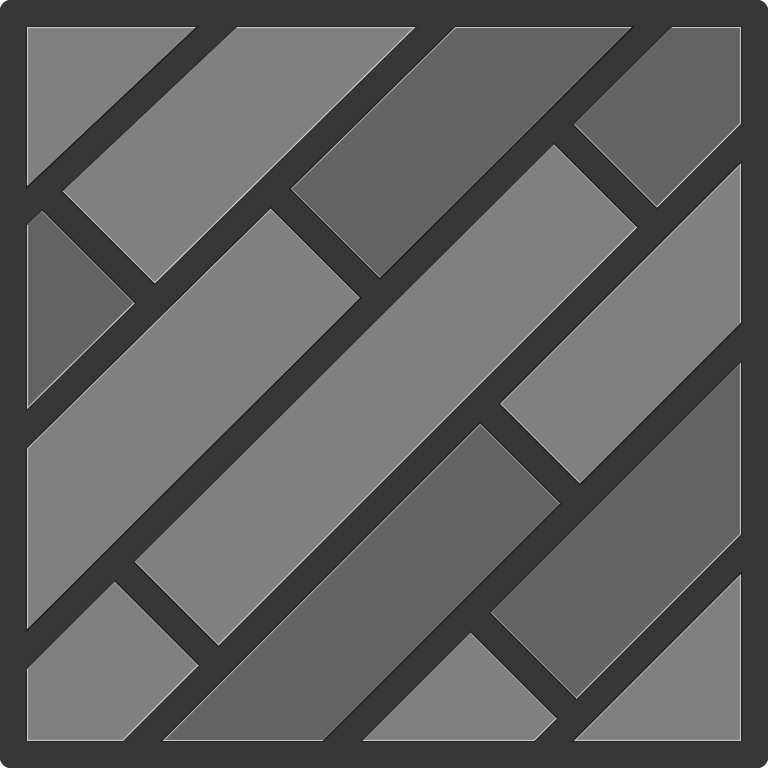
A Shadertoy shader for this pattern:

```glsl
#define FRAME 0.0352
#define HALF_GAP 0.0181
#define CORNER 0.016
#define LINE 0.0014
#define GROUT vec3(0.21)
#define PALE_PLANK vec3(0.50)
#define DARK_PLANK vec3(0.39)
#define GLINT vec3(0.88)
#define SHADOW vec3(0.03, 0.03, 0.04)

const float FAR = 9.0;

// Seams between rows, counted from the upper left corner
const float seams[6] = float[6](0.3099, 0.5977, 0.8822, 1.1510, 1.4108, 1.6862);

// Cross joint of each row, measured along the planks
const float joints[7] = float[7](FAR, -0.1934, 0.1068, 0.5592, 0.0996, -0.1849, FAR);

float cover(float d, float px) {
    return clamp(0.5 - d / px, 0.0, 1.0);
}

float band(float d, float lo, float hi, float px) {
    return cover(d - hi, px) - cover(d - lo, px);
}

float roundBox(vec2 p, float halfSize, float radius) {
    vec2 q = abs(p) - halfSize + radius;
    return length(max(q, 0.0)) + min(max(q.x, q.y), 0.0) - radius;
}

// Signed offset across a seam; the first seams lean slightly
float seamOffset(int i, float across, float along) {
    float tilt = 0.03 * exp(-1.3 * float(i));
    return (across - seams[i] - tilt * along) * inversesqrt(2.0);
}

void mainImage(out vec4 fragColor, in vec2 fragCoord) {
    vec2 uv = fragCoord / iResolution.xy;
    float px = 1.0 / min(iResolution.x, iResolution.y);
    float across = uv.x + 1.0 - uv.y;
    float along = uv.x + uv.y - 1.0;

    // Find the row and the distance to its two seams
    int row = 0;
    float upper = -FAR, lower = -FAR;
    for (int i = 0; i < 6; i++) {
        float offset = seamOffset(i, across, along);
        if (offset > 0.0) {
            row = i + 1;
            upper = HALF_GAP - offset;
        } else {
            lower = max(lower, HALF_GAP + offset);
        }
    }

    // Cross joints; the middle row has one at each end
    float joint = joints[row];
    if (row == 3 && along < 0.0) joint = -0.5820;
    float end = HALF_GAP - abs(along - joint) * inversesqrt(2.0);

    vec2 centered = abs(uv - 0.5);
    float border = max(centered.x, centered.y) - 0.5 + FRAME;
    float d = max(max(upper, lower), max(end, border));

    // Plank tone
    bool before = along < joint;
    bool isDark = (row == 1 || row == 4) ? before : (row == 2 || row == 5) ? !before
                : row == 3 && along > joints[3];
    vec3 plank = isDark ? DARK_PLANK : PALE_PLANK;

    // Alternate seams catch light or fall into shadow
    bool odd = row % 2 == 1;
    float glint = 0.8, shade = 0.35;
    if (d == upper) {
        glint = odd ? 0.1 : 0.65;
        shade = odd ? 0.25 : 0.6;
    } else if (d == lower) {
        glint = odd ? 0.9 : 0.1;
        shade = odd ? 0.3 : 0.8;
    } else if (d == end) {
        glint = before ? 0.4 : 0.6;
        shade = 0.7;
    }

    vec3 color = mix(GROUT, plank, cover(d, px));
    color = mix(color, GLINT, glint * band(d, -LINE, 0.0, px));
    color = mix(color, SHADOW, shade * band(d, 0.0, LINE, px));

    // Rounded outer corners
    float tile = roundBox(uv - 0.5, 0.5 + 0.5 * px, CORNER);
    color = mix(vec3(1.0), color, cover(tile, px));
    fragColor = vec4(color, 1.0);
}
```
